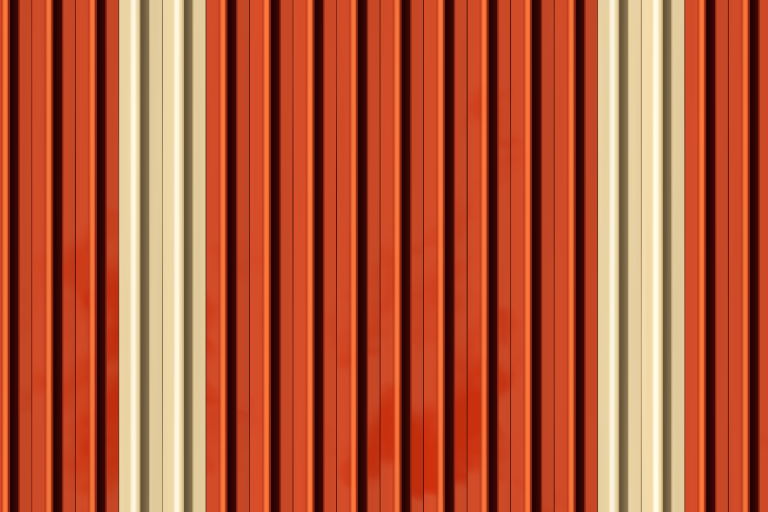
This texture is drawn by a Shadertoy shader. Its source:

```glsl
// Ribbed metal cladding: red sheets with pairs of cream ribs, lit from the left.

const float RIBS = 17.643;        // ribs across the canvas
const float FIRST_RIB = 0.0128;   // left edge of the first shadow
const float SEAM = 0.505;         // seam position within one rib
const float CREAM_EVERY = 11.0;   // ribs from one cream pair to the next

float hash(vec2 p) {
    return fract(sin(dot(p, vec2(127.1, 311.7))) * 43758.5453);
}

float noise(vec2 p) {
    vec2 i = floor(p), f = fract(p);
    f = f * f * (3.0 - 2.0 * f);
    return mix(mix(hash(i), hash(i + vec2(1, 0)), f.x),
               mix(hash(i + vec2(0, 1)), hash(i + vec2(1, 1)), f.x), f.y);
}

float fbm(vec2 p) {
    float sum = 0.0, amp = 0.5;
    for (int i = 0; i < 4; i++) {
        sum += amp * noise(p);
        p = p * 2.03 + 17.3;
        amp *= 0.5;
    }
    return sum;
}

// Vertical stripe repeated once per rib, covering [from, to] with soft sides
float stripe(float u, float from, float to, float soft) {
    float d = abs(fract(u - 0.5 * (from + to) + 0.5) - 0.5);
    float halfWidth = 0.5 * (to - from);
    return 1.0 - smoothstep(halfWidth - soft, halfWidth + soft, d);
}

// Shadow tone running from dark at its left to a warmer right side
vec3 shadowTone(float u, vec3 dark, vec3 warm) {
    return mix(dark, warm, smoothstep(0.02, 0.2, fract(u + 0.1) - 0.1));
}

// Blurred reflections, shifted a little from one flat face to the next
float reflection(vec2 p, float face) {
    vec2 q = p * vec2(4.5, 5.5) + vec2(3.1, 0.25 * hash(vec2(face, 4.0)));
    float cloud = fbm(q + 0.6 * fbm(q * 1.7));
    return smoothstep(0.6, 0.78, cloud + 0.12 * (0.7 - p.y));
}

vec3 redRib(float u, float aa, float shine) {
    vec3 c = mix(vec3(0.83, 0.30, 0.16), vec3(0.80, 0.19, 0.055), shine);
    c *= 1.0 - 0.06 * stripe(u, 0.2, SEAM, aa);
    c = mix(c, vec3(0.74, 0.22, 0.10), 0.6 * stripe(u, 0.79, 0.84, aa));
    c = mix(c, vec3(0.98, 0.47, 0.23), stripe(u, 0.845, 0.945, 0.03 + 0.5 * aa));
    c = mix(c, vec3(0.54, 0.15, 0.07), stripe(u, 0.955, 1.23, aa));
    vec3 shade = shadowTone(u, vec3(0.14, 0.005, 0.01), vec3(0.24, 0.03, 0.015));
    return mix(c, shade, stripe(u, 0.0, 0.195, 0.6 * aa));
}

vec3 creamRib(float u, float aa) {
    vec3 c = vec3(0.93, 0.84, 0.65);
    c *= 1.0 - 0.04 * stripe(u, 0.2, SEAM, aa);
    c = mix(c, vec3(1.0, 0.97, 0.88), stripe(u, 0.78, 0.90, 0.03 + 0.5 * aa));
    c = mix(c, vec3(0.78, 0.69, 0.48), stripe(u, 0.965, 1.22, aa));
    vec3 shade = shadowTone(u, vec3(0.40, 0.33, 0.22), vec3(0.53, 0.45, 0.32));
    return mix(c, shade, stripe(u, 0.0, 0.195, 0.6 * aa));
}

void mainImage(out vec4 fragColor, in vec2 fragCoord) {
    vec2 p = fragCoord / iResolution.x;
    float u = (p.x - FIRST_RIB) * RIBS;
    float aa = 0.75 * RIBS / iResolution.x;

    // Cream pairs run from seam to seam
    float pairOffset = u - SEAM - 3.0;
    float fromPair = abs(mod(pairOffset + 0.5 * CREAM_EVERY, CREAM_EVERY) - 0.5 * CREAM_EVERY);
    float cream = 1.0 - smoothstep(1.0 - aa, 1.0 + aa, fromPair);

    // Sheet colour with cloudy reflections on the red faces
    float face = floor(u - SEAM) + floor(u);
    float shine = reflection(p, face);
    vec3 color = mix(redRib(u, aa, shine), creamRib(u, aa), cream);

    // Each face varies slightly in tone, with faint vertical streaks
    color *= 0.98 + 0.04 * hash(vec2(face, 9.0));
    color *= 0.985 + 0.03 * noise(vec2(u * 9.0, p.y * 4.0));

    // Thin seams of uneven depth
    float seamId = floor(u - SEAM + 0.5);
    float depth = 0.45 + 0.4 * noise(vec2(seamId * 3.7, p.y * 5.0));
    float seam = stripe(u, SEAM - 0.012, SEAM + 0.012, 0.6 * aa);
    vec3 seamColor = mix(vec3(0.22, 0.03, 0.015), vec3(0.45, 0.36, 0.22), cream);
    color = mix(color, seamColor, seam * depth);

    fragColor = vec4(color, 1.0);
}
```
